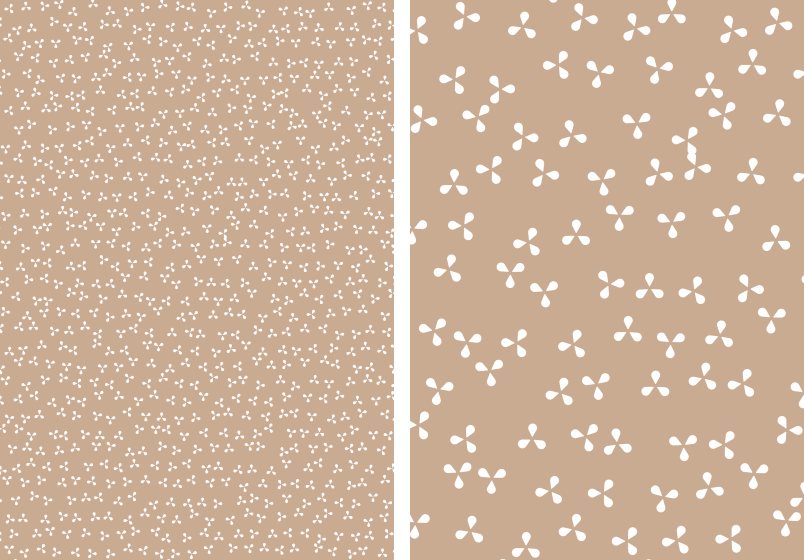
Left, the full canvas; right, a detail of the centre.
Write a Shadertoy shader that draws this pattern.

```glsl
const vec3 SAND = vec3(0.79, 0.67, 0.57);
const vec3 WHITE = vec3(0.995);
const float ROWS = 33.0;               // sprig rows per canvas height
const vec2 JITTER = vec2(0.44, 0.54);  // full scatter range inside a cell
const float TAU = 6.2831853;

vec3 hash3(vec2 cell) {
    vec3 h = fract(cell.xyx * vec3(0.1031, 0.1030, 0.0973));
    h += dot(h, h.yxz + 33.33);
    return fract((h.xxy + h.yzz) * h.zyx);
}

vec2 rotate(vec2 p, float angle) {
    float c = cos(angle), s = sin(angle);
    return vec2(c * p.x - s * p.y, s * p.x + c * p.y);
}

// Teardrop along +x: narrow end at innerX, round end at outerX
float teardrop(vec2 p, float innerX, float outerX, float innerR, float outerR) {
    p = vec2(p.x - innerX, abs(p.y));
    float len = outerX - innerX;
    float slope = (innerR - outerR) / len;
    vec2 side = vec2(slope, sqrt(1.0 - slope * slope));
    float along = dot(p, vec2(side.y, -side.x));
    if (along < 0.0) return length(p) - innerR;
    if (along > side.y * len) return length(p - vec2(len, 0.0)) - outerR;
    return dot(p, side) - innerR;
}

// Three equal petals around the origin
float sprig(vec2 p, float angle) {
    p = rotate(p, angle);
    float sector = TAU / 3.0;
    float turn = round(atan(p.y, p.x) / sector) * sector;
    return teardrop(rotate(p, -turn), 0.055, 0.215, 0.012, 0.087);
}

// Nearest sprig on a staggered, jittered grid
float scatteredSprigs(vec2 p) {
    float nearest = 1.0;
    for (int j = -1; j <= 1; j++) {
        float row = floor(p.y) + float(j);
        float stagger = 0.5 * mod(row, 2.0);
        for (int i = -1; i <= 1; i++) {
            vec2 cell = vec2(floor(p.x - stagger) + float(i), row);
            vec3 rnd = hash3(cell + 17.0);
            vec2 center = cell + vec2(stagger, 0.0) + 0.5 + (rnd.xy - 0.5) * JITTER;
            nearest = min(nearest, sprig(p - center, rnd.z * TAU));
        }
    }
    return nearest;
}

void mainImage(out vec4 fragColor, in vec2 fragCoord) {
    float pixel = ROWS / iResolution.y;
    float d = scatteredSprigs(fragCoord * pixel);
    float petals = 1.0 - smoothstep(-0.65 * pixel, 0.65 * pixel, d);
    fragColor = vec4(mix(SAND, WHITE, petals), 1.0);
}
```
